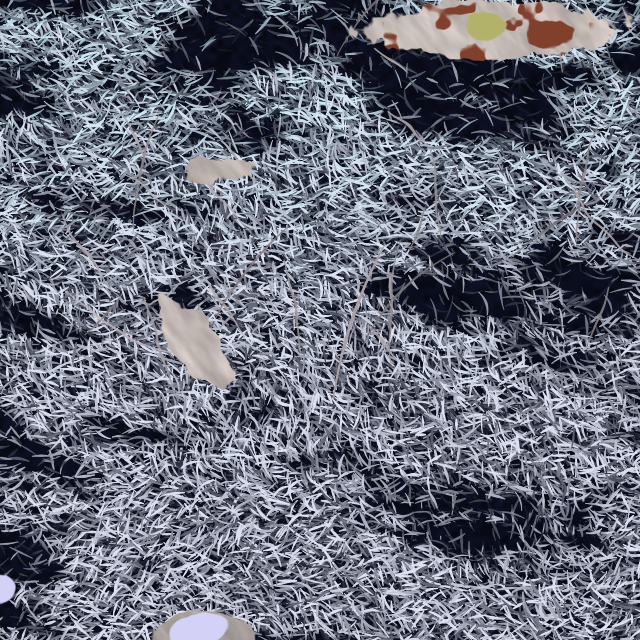
Reproduce this texture procedurally as a WebGL 1 fragment shader.

```glsl
precision highp float;
// Frosty, matted grass with dark hollows, dry twigs and a few pale scraps.
// Layers of jittered, tapered blades go from dim to bright; a stretched noise
// opens the hollows, then curved stalks and ragged ellipses lie on top.
uniform vec2 u_resolution;

const int LAYERS = 14;
const int TWIGS = 26;
const vec3 SOIL = vec3(0.035, 0.045, 0.10);
const vec3 FROST = vec3(0.89, 0.91, 0.975);
const vec3 TEAL = vec3(-0.09, 0.03, 0.01);
const vec3 TWIG = vec3(0.60, 0.57, 0.59);
const vec3 PAPER = vec3(0.79, 0.75, 0.73);
const vec3 RUST = vec3(0.50, 0.25, 0.17);
const vec3 OLIVE = vec3(0.70, 0.70, 0.42);
const vec3 LILAC = vec3(0.83, 0.82, 0.97);

float hash(vec2 p) {
  return fract(sin(dot(p, vec2(127.1, 311.7))) * 43758.5453);
}

vec2 hash2(vec2 p) {
  return vec2(hash(p), hash(p + vec2(37.3, 17.9)));
}

float noise(vec2 p) {
  vec2 i = floor(p);
  vec2 f = fract(p);
  f = f * f * (3.0 - 2.0 * f);
  return mix(mix(hash(i), hash(i + vec2(1.0, 0.0)), f.x),
             mix(hash(i + vec2(0.0, 1.0)), hash(i + vec2(1.0, 1.0)), f.x), f.y);
}

float fbm(vec2 p) {
  return 0.55 * noise(p) + 0.3 * noise(p * 2.1 + 7.3) + 0.15 * noise(p * 4.3 + 3.1);
}

vec2 turn(vec2 p, float angle) {
  float c = cos(angle);
  float s = sin(angle);
  return vec2(c * p.x + s * p.y, c * p.y - s * p.x);
}

// Coverage of a bent stroke centred on the origin, tapering to both ends.
float stroke(vec2 p, float angle, float halfLength, float halfWidth, float bend, float aa) {
  vec2 q = turn(p, angle);
  float along = abs(q.x) / halfLength;
  float d = abs(q.y + bend * q.x * q.x) - halfWidth * (1.0 - 0.6 * along);
  return (1.0 - smoothstep(-0.6 * aa, 0.6 * aa, d)) * (1.0 - smoothstep(0.93, 1.0, along));
}

// Coverage of an ellipse with a ragged rim.
float scrap(vec2 p, vec2 radii, float angle, float ragged, float aa) {
  vec2 q = turn(p, angle);
  float rim = (fbm(q * 32.0 + 5.0) - 0.5) * ragged;
  float d = (length(q / radii) - 1.0 + rim) * min(radii.x, radii.y);
  return 1.0 - smoothstep(-aa, aa, d);
}

// Paints one layer of blades, one per cell, over the colour below.
vec3 bladeLayer(vec3 below, vec2 p, float layer, float flow, float density, float aa) {
  float depth = layer / float(LAYERS - 1);
  float cell = mix(0.026, 0.020, depth);
  vec2 g = p / cell + layer * vec2(13.37, 7.71);
  vec2 home = floor(g);
  vec3 col = below;
  for (int j = -1; j <= 1; j++) {
    for (int i = -1; i <= 1; i++) {
      vec2 id = home + vec2(float(i), float(j));
      vec2 spot = hash2(id);
      vec2 form = hash2(id + 91.7);
      vec2 look = hash2(id + 203.1);
      float angle = flow + (form.x - 0.5) * 2.4;
      float halfLength = cell * mix(0.4, 0.98, form.y);
      float halfWidth = mix(0.0013, 0.0026, look.x);
      float cover = stroke((g - id - spot) * cell, angle, halfLength, halfWidth,
                           (spot.x - 0.5) * 28.0, aa);
      cover *= smoothstep(-0.06, 0.06, density - fract(look.x * 7.0 + spot.y));
      float shade = mix(0.12, 0.80, depth) + (look.y - 0.5) * 0.75;
      shade = smoothstep(0.02, 0.98, shade) * mix(0.65, 1.0, density);
      vec3 tint = TEAL * smoothstep(0.35, 1.0, p.y) * form.x;
      col = mix(col, mix(SOIL, FROST, shade) + tint * shade, cover);
    }
  }
  return col;
}

// Scatters long dry stalks, mostly upright and in the upper part.
vec3 twigs(vec3 below, vec2 p, float aa) {
  vec3 col = below;
  for (int k = 0; k < TWIGS; k++) {
    vec2 id = vec2(float(k), 5.3);
    vec2 spot = hash2(id) * vec2(1.0, 0.68) + vec2(0.0, 0.34);
    vec2 form = hash2(id + 11.9);
    float wobble = (noise(p * 28.0 + id) - 0.5) * 0.007;
    float cover = stroke(p - spot + wobble, mix(0.5, 2.7, form.x),
                         mix(0.03, 0.12, form.y), 0.0021, (form.y - 0.5) * 4.0, aa);
    col = mix(col, TWIG * mix(0.75, 1.25, form.x), cover * 0.85);
  }
  return mix(col, TWIG * 1.1, stroke(p - vec2(0.55, 0.50), 1.25, 0.13, 0.0027, 0.7, aa));
}

// Lays crumpled paper in the grass and pale rounded shapes at the lower edge.
vec3 litter(vec3 below, vec2 p, float aa) {
  float crease = fbm(turn(p, -0.9) * vec2(18.0, 48.0));
  vec3 paper = PAPER * mix(0.76, 1.18, crease);
  vec3 col = mix(below, paper, scrap(p - vec2(0.31, 0.46), vec2(0.078, 0.033), -0.9, 0.9, aa));
  col = mix(col, paper * 0.95, scrap(p - vec2(0.34, 0.735), vec2(0.045, 0.018), 0.1, 1.4, aa));
  vec3 wrapper = mix(paper, RUST, smoothstep(0.60, 0.66, fbm(p * 23.0 + 2.0)));
  wrapper = mix(wrapper, OLIVE, scrap(p - vec2(0.76, 0.96), vec2(0.028, 0.022), 0.0, 0.6, aa));
  wrapper = mix(wrapper, RUST, scrap(p - vec2(0.86, 0.948), vec2(0.032, 0.021), 0.1, 0.8, aa));
  col = mix(col, wrapper, scrap(p - vec2(0.77, 0.955), vec2(0.21, 0.045), 0.04, 0.7, aa));
  col = mix(col, paper * 0.82, scrap(p - vec2(0.32, 0.0), vec2(0.08, 0.046), 0.0, 0.2, aa));
  col = mix(col, LILAC, scrap(p - vec2(0.31, 0.015), vec2(0.045, 0.026), 0.3, 0.3, aa));
  return mix(col, LILAC, scrap(p - vec2(0.0, 0.08), vec2(0.024, 0.022), 0.3, 0.2, aa));
}

void main() {
  vec2 p = gl_FragCoord.xy / u_resolution.y;
  float aa = 1.0 / u_resolution.y;
  float hollow = fbm(turn(p, -0.18) * vec2(6.0, 14.0) + 4.0) + 0.14 * (0.45 - p.y);
  float density = mix(0.10, 0.92, smoothstep(0.27, 0.53, hollow));
  float flow = -0.3 + (noise(p * 6.0 + 20.0) - 0.5) * 1.8;
  vec3 col = SOIL * mix(0.6, 1.5, noise(p * 90.0));
  for (int k = 0; k < LAYERS; k++) {
    col = bladeLayer(col, p, float(k), flow, density, aa);
  }
  col = twigs(col, p, aa);
  col = litter(col, p, aa);
  gl_FragColor = vec4(clamp(col, 0.0, 1.0), 1.0);
}
```
